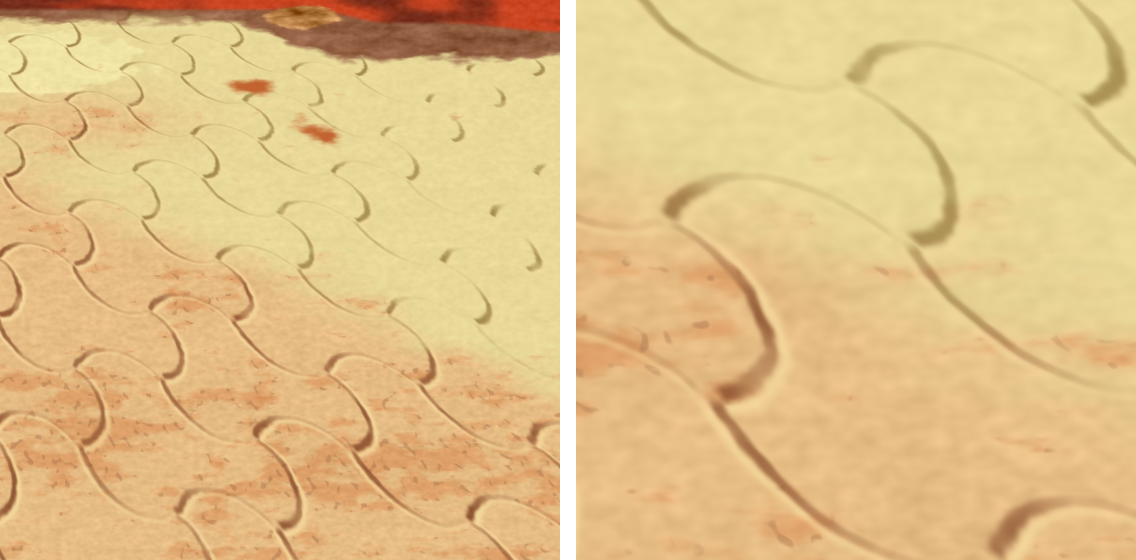
Left: the whole. Right: its middle third, enlarged.
This texture is drawn by a WebGL 1 fragment shader. Its source:

```glsl
precision highp float;
uniform vec2 u_resolution;

#define SAND vec3(0.905, 0.745, 0.525)
#define SUNLIT vec3(0.91, 0.85, 0.60)
#define CLAY vec3(0.86, 0.62, 0.40)
#define SHADE vec3(0.56, 0.36, 0.25)
#define MAROON vec3(0.46, 0.17, 0.10)
#define RED vec3(0.80, 0.27, 0.13)
#define GLINT vec3(0.97, 0.86, 0.62)
#define JOINT_DEPTH 0.95
#define JOINT_WIDTH 0.023
#define GRAIN 0.03
#define TAU 6.28319

float hash(vec2 p) {
  return fract(sin(dot(p, vec2(127.1, 311.7))) * 43758.5);
}

vec2 gradient(vec2 cell) {
  float a = TAU * hash(cell);
  return vec2(cos(a), sin(a));
}

float noise(vec2 p) {
  vec2 i = floor(p), f = fract(p);
  vec2 u = f * f * f * (f * (f * 6.0 - 15.0) + 10.0);
  vec2 e = vec2(1.0, 0.0);
  float low = mix(dot(gradient(i), f), dot(gradient(i + e), f - e), u.x);
  float high = mix(dot(gradient(i + e.yx), f - e.yx),
                   dot(gradient(i + 1.0), f - 1.0), u.x);
  return 1.4 * mix(low, high, u.y);
}

float fbm(vec2 p) {
  float sum = 0.0, amp = 0.6;
  for (int k = 0; k < 4; k++) {
    sum += amp * noise(p);
    p = p * 2.03 + 17.3;
    amp *= 0.5;
  }
  return sum;
}

// Perspective: canvas position (y down) to paving lattice coordinates
vec2 toLattice(vec2 p) {
  vec2 origin = vec2(0.1302, 0.6576);
  vec2 u = vec2(0.1521, -0.0678) - 0.0617 * p;
  vec2 v = vec2(0.1372, 0.1346) + 0.137 * p;
  vec2 r = p - origin;
  return vec2(r.x * v.y - r.y * v.x, u.x * r.y - u.y * r.x)
       / (u.x * v.y - u.y * v.x);
}

// Signed radial distance and progress along an arc
vec2 arc(vec2 q, vec2 center, float radius, float start, float span) {
  vec2 d = q - center;
  return vec2(length(d) - radius, mod(atan(d.y, d.x) - start, TAU) / span);
}

// Groove (x) and lit rim (y) of one stroke
vec2 stroke(vec2 a, float weight, float rimSide) {
  float w = JOINT_WIDTH * mix(0.5, 1.0, weight);
  float ends = smoothstep(0.0, 0.05, a.y) * (1.0 - smoothstep(0.94, 1.0, a.y));
  float groove = abs(a.x / w);
  float rim = (a.x - rimSide * w * 1.8) / (w * 0.9);
  return ends * vec2(weight * exp(-groove * groove * groove),
                     mix(0.4, 1.0, weight) * exp(-rim * rim));
}

// Every paver edge is a round bulge, a long hollow and an arch
vec2 joints(vec2 q, float fade) {
  vec2 ink = vec2(0.0), cell = floor(q);
  for (int j = -1; j <= 1; j++) {
    for (int i = -1; i <= 1; i++) {
      vec2 id = cell + vec2(float(i), float(j));
      vec2 r = q - id;
      float wear = mix(0.75, 1.0, hash(id));
      vec2 bulge = arc(r, vec2(-0.20, 0.165), 0.256, -0.69, 2.82);
      vec2 hollow = arc(r, vec2(0.05, 0.565), 0.43, 1.685, 1.907);
      vec2 arch = arc(r, vec2(0.16, 0.47), 0.49, -1.9, 1.723);
      vec2 s = stroke(bulge, mix(0.35, 1.0, smoothstep(0.05, 0.5, bulge.y)), 1.0);
      s *= 1.0 - fade * (1.0 - smoothstep(0.3, 0.65, bulge.y));
      vec2 h = stroke(hollow, mix(0.1, 0.9, smoothstep(0.2, 0.85, hollow.y)), 1.0);
      vec2 a = stroke(arch, mix(1.0, 0.2, smoothstep(0.12, 0.5, arch.y)), -1.0);
      a *= 1.0 - fade * smoothstep(0.1, 0.4, arch.y);
      ink = max(ink, wear * max(s, max(h * (1.0 - fade), a)));
    }
  }
  return ink;
}

float blob(vec2 p, vec2 center, vec2 size) {
  vec2 d = (p - center) / size;
  return exp(-dot(d, d));
}

void main() {
  vec2 p = gl_FragCoord.xy / u_resolution;
  p.y = 1.0 - p.y;
  vec2 q = toLattice(p);
  float broad = fbm(p * vec2(4.0, 11.0));
  float streak = fbm(p * vec2(14.0, 36.0) + 5.0);
  float grain = noise(p * vec2(55.0, 90.0)) + 0.8 * noise(p * vec2(110.0, 150.0));

  // Sunlight, clay patches and grain
  float sun = 1.0 - smoothstep(-0.06, 0.06, p.y - 0.28 - 0.42 * p.x + 0.07 * broad + 0.03 * streak);
  sun *= 1.0 - 0.9 * blob(p, vec2(0.12, 0.215), vec2(0.19, 0.055));
  vec3 color = mix(SAND, SUNLIT, sun);
  float clay = smoothstep(0.1, 0.5, 0.5 * broad + 0.7 * streak
             + 0.15 * smoothstep(0.55, 0.9, p.y)
             + 0.35 * blob(p, vec2(0.7, 0.79), vec2(0.25, 0.05))
             + 0.25 * blob(p, vec2(0.1, 0.75), vec2(0.3, 0.05)));
  color = mix(color, CLAY, clay * (1.0 - sun));
  float pale = blob(p, vec2(0.08, 0.11), vec2(0.19, 0.06)) + 0.3 * streak;
  color = mix(color, vec3(0.95, 0.91, 0.66), 0.8 * smoothstep(0.38, 0.47, pale));
  color += GRAIN * (grain + 1.2 * streak) * mix(1.0, 0.6, sun);
  float pits = smoothstep(0.3, 0.6, noise(q * vec2(17.0, 22.0))) * smoothstep(0.0, 0.4, clay);
  color = mix(color, SHADE, 0.3 * pits * (1.0 - sun));

  // Grooves, broken by wear and weaker in strong light
  float fade = sun * smoothstep(0.4, 0.9, p.x - 0.4 * (p.y - 0.3));
  vec2 ink = joints(q + 0.012 * noise(q * 6.0) + 0.005 * noise(q * 21.0), fade);
  ink.x *= clamp(1.0 + 0.7 * noise(q * 6.0 + 3.0), 0.0, 1.0);
  color = mix(color, GLINT, 0.85 * ink.y * (1.0 - 0.6 * sun));
  vec3 groove = mix(SHADE * vec3(0.95, 0.85, 0.7), vec3(0.57, 0.46, 0.22), sun);
  color = mix(color, groove, JOINT_DEPTH * ink.x * (1.0 - 0.15 * sun));

  // Rusty stains
  float rust = blob(p, vec2(0.455, 0.155), vec2(0.045, 0.016))
             + blob(p, vec2(0.575, 0.24), vec2(0.045, 0.018))
             + 0.5 * blob(p, vec2(0.52, 0.205), vec2(0.04, 0.02));
  color = mix(color, vec3(0.76, 0.39, 0.19), smoothstep(0.3, 0.95, rust + 0.7 * streak));

  // Shadow, draped cloth and dry debris along the far edge
  float shadowEdge = mix(0.038, 0.106, smoothstep(0.38, 0.64, p.x))
                   - 0.012 * smoothstep(0.88, 1.0, p.x) + 0.02 * streak;
  float shadow = 1.0 - smoothstep(-0.008, 0.007, p.y - shadowEdge);
  shadow *= 1.0 - 0.4 * blob(p, vec2(0.27, 0.037), vec2(0.1, 0.012));
  color = mix(color, SHADE + 0.15 * streak + GRAIN * grain, shadow);
  float clothEdge = 0.017 + 0.024 * smoothstep(0.55, 0.7, p.x) + 0.016 * smoothstep(0.8, 1.0, p.x);
  float folds = noise(vec2(p.x * 8.0 - p.y * 16.0, p.y * 22.0 + p.x * 2.0));
  float lit = smoothstep(0.2, 0.33, p.x) - 0.4 * smoothstep(0.55, 0.65, p.x)
            + 0.4 * smoothstep(0.85, 0.95, p.x);
  vec3 cloth = mix(MAROON, RED, smoothstep(0.2, 0.95, lit + 0.9 * folds)) + GRAIN * grain;
  color = mix(color, cloth, 1.0 - smoothstep(-0.005, 0.005, p.y - clothEdge));
  float debris = blob(p, vec2(0.54, 0.03), vec2(0.075, 0.024)) + 0.35 * streak;
  color = mix(color, vec3(0.70, 0.48, 0.25) + 0.5 * streak, smoothstep(0.42, 0.6, debris));

  gl_FragColor = vec4(clamp(color, 0.0, 1.0), 1.0);
}
```
